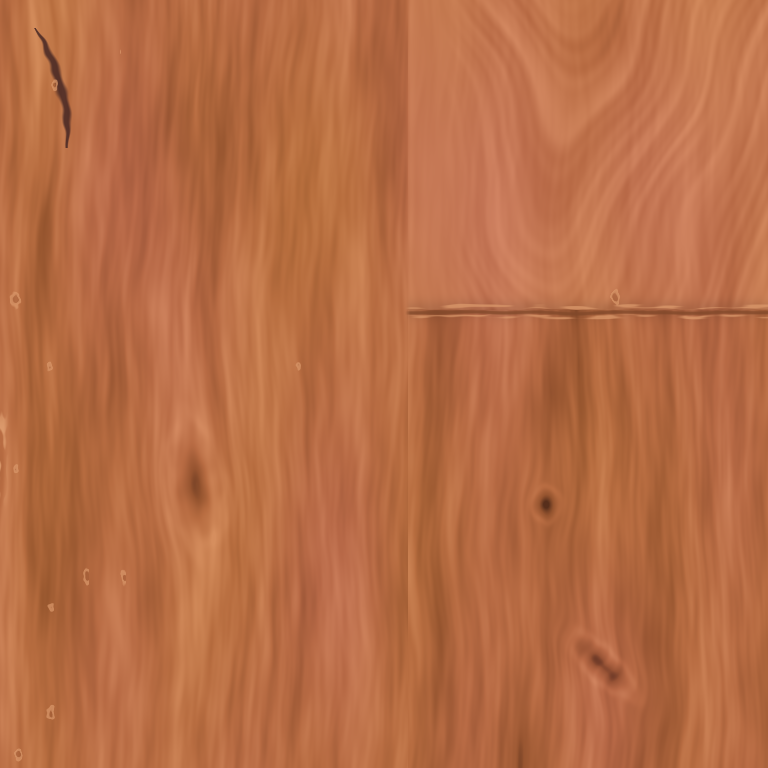
This texture is drawn by a Shadertoy shader. Its source:

```glsl
// Warm oak floor planks: streaked fibres, knots, an arched-grain board and a chipped butt joint.

const vec3 KNOT_BROWN = vec3(0.34, 0.18, 0.11);
const vec3 SHADE = vec3(0.59, 0.33, 0.19);
const vec3 MID = vec3(0.72, 0.42, 0.26);
const vec3 LIGHT = vec3(0.82, 0.53, 0.36);
const vec3 CHIP = vec3(0.86, 0.60, 0.42);
const vec3 CRACK = vec3(0.27, 0.15, 0.14);

const float SIDE_JOINT = 0.531;
const float BUTT_JOINT = 0.597;
const float LEFT_TONE = 0.10;
const float LOWER_TONE = -0.12;
const float UPPER_TONE = 0.50;

// Knots: centre, radii; then their lean
const int KNOTS = 3;
const vec4 KNOT[KNOTS] = vec4[](
    vec4(0.256, 0.370, 0.021, 0.052),
    vec4(0.711, 0.343, 0.012, 0.014),
    vec4(0.783, 0.135, 0.017, 0.026));
const float LEAN[KNOTS] = float[](0.1, 0.0, 0.8);

// Broad stains: centre, radii; then their depth
const int STAINS = 8;
const vec4 STAIN[STAINS] = vec4[](
    vec4(0.050, 0.66, 0.025, 0.13), vec4(0.270, 0.80, 0.070, 0.12),
    vec4(0.135, 0.52, 0.045, 0.15), vec4(0.715, 0.50, 0.024, 0.12),
    vec4(0.725, 0.22, 0.022, 0.12), vec4(0.680, 0.01, 0.035, 0.06),
    vec4(0.790, 0.96, 0.060, 0.05), vec4(0.070, 0.32, 0.050, 0.16));
const float DEPTH[STAINS] = float[](0.8, 0.6, 0.45, 0.75, 0.65, 0.7, 0.4, 0.4);

float hash(vec2 p) {
    vec3 q = fract(vec3(p.xyx) * 0.1031);
    q += dot(q, q.yzx + 33.33);
    return fract((q.x + q.y) * q.z);
}

float cornerSlope(vec2 cell, vec2 offset) {
    float angle = 6.2832 * hash(cell);
    return dot(vec2(cos(angle), sin(angle)), offset);
}

float gradientNoise(vec2 p) {
    vec2 i = floor(p), f = p - i;
    vec2 u = f * f * f * (f * (f * 6.0 - 15.0) + 10.0);
    vec2 e = vec2(1.0, 0.0);
    return mix(mix(cornerSlope(i, f), cornerSlope(i + e, f - e), u.x),
               mix(cornerSlope(i + e.yx, f - e.yx), cornerSlope(i + 1.0, f - 1.0), u.x), u.y);
}

// Tone -1 is shade, 0 middle, 1 light; below -1 it sinks to knot brown
vec3 woodColour(float tone) {
    vec3 c = mix(SHADE, MID, clamp(tone + 1.0, 0.0, 1.0));
    c = mix(c, LIGHT, clamp(tone, 0.0, 1.2));
    return mix(c, KNOT_BROWN, clamp(-tone - 1.0, 0.0, 1.0));
}

vec2 knotOffset(int i, vec2 p) {
    vec2 d = p - KNOT[i].xy;
    d.x += LEAN[i] * d.y;
    return d;
}

// Long fibres that bend around the knots
float fibres(vec2 p, float board) {
    vec2 g = p;
    for (int i = 0; i < KNOTS; i++) {
        vec2 d = knotOffset(i, p), r = d / (KNOT[i].zw * 2.2);
        g.x -= 0.65 * d.x * exp(-dot(r, r));
    }
    g.x += 0.035 * gradientNoise(p * vec2(3.5, 2.5) + board);
    g.x += 0.006 * gradientNoise(p * vec2(12.0, 9.0) + board);
    g += board * 7.3;
    return 0.70 * gradientNoise(g * vec2(11.0, 1.5))
         + 0.75 * gradientNoise(g * vec2(33.0, 2.6) + 17.0)
         + 0.65 * gradientNoise(g * vec2(78.0, 7.0) + 41.0)
         + 0.35 * gradientNoise(g * vec2(150.0, 16.0) + 83.0);
}

// Nested arches opening upward, fading to straight grain at the side
float arches(vec2 p) {
    float dx = p.x - 0.735 + 0.03 * gradientNoise(p * vec2(4.0, 5.0));
    float f = 2.7 * sqrt(dx * dx + 0.0015) - (p.y - BUTT_JOINT);
    f += 0.09 * gradientNoise(p * vec2(7.0, 5.0) + 9.0);
    float bands = 0.75 * gradientNoise(vec2(f * 13.0, p.y * 2.0))
                + 0.55 * gradientNoise(vec2(f * 34.0, p.y * 3.0) + 5.0);
    return bands * smoothstep(0.56, 0.66, p.x);
}

// Sparse ragged flecks with pale rims: x is the rim, y the hollow
vec2 flecks(vec2 p) {
    vec2 cell = floor(p * 22.0), q = fract(p * 22.0) - 0.5;
    float chance = mix(0.16, 0.004, smoothstep(0.10, 0.20, p.x));
    float size = mix(0.05, 0.15, hash(cell + 31.0));
    q += 0.25 * (vec2(hash(cell + 3.0), hash(cell + 8.0)) - 0.5);
    float d = length(q * vec2(1.3, 0.8)) - size + 0.10 * gradientNoise(p * 130.0);
    return vec2(1.0 - smoothstep(0.02, 0.06, abs(d)), 1.0 - smoothstep(-0.03, 0.03, d))
         * step(hash(cell), chance);
}

void mainImage(out vec4 fragColor, in vec2 fragCoord) {
    vec2 p = fragCoord / iResolution.xy;
    float px = 1.0 / iResolution.y;

    // Boards
    float right = smoothstep(-0.003 - px, 0.003 + px, p.x - SIDE_JOINT);
    float upper = right * smoothstep(-px, px, p.y - BUTT_JOINT);
    float tone = mix(mix(LEFT_TONE, LOWER_TONE, right), UPPER_TONE, upper);
    float board = p.x < SIDE_JOINT ? 0.0 : (p.y < BUTT_JOINT ? 1.0 : 2.0);
    tone += fibres(p, board) * mix(1.0, 0.38, upper);
    tone += arches(p) * upper;

    // Stains and knots
    for (int i = 0; i < STAINS; i++) {
        vec2 d = p - STAIN[i].xy;
        d.x += 0.03 * gradientNoise(p * vec2(9.0, 6.0) + 3.0);
        d /= STAIN[i].zw;
        float sameBoard = i == 3 ? 1.0 - upper : 1.0;
        tone -= DEPTH[i] * exp(-dot(d, d)) * sameBoard;
    }
    for (int i = 0; i < KNOTS; i++) {
        vec2 d = knotOffset(i, p) / KNOT[i].zw;
        float r = length(d) + 0.35 * gradientNoise(p * vec2(60.0, 30.0));
        tone -= 1.25 * exp(-r * r) + 0.6 * exp(-5.0 * r * r);
        tone += 0.4 * exp(-7.0 * (r - 1.6) * (r - 1.6));
    }

    // Pale edge along the side joint
    float edge = (p.x - SIDE_JOINT - 0.004) / 0.005;
    tone += 0.28 * exp(-edge * edge) * (0.6 + gradientNoise(p * vec2(4.0, 14.0)));
    vec3 colour = woodColour(tone);
    colour += vec3(0.0, -0.012, 0.020) * 2.0 * gradientNoise(p * vec2(7.0, 2.0) + 60.0);

    // Butt joint: soft shadow, dark gap, broken pale splinters
    float y = p.y - BUTT_JOINT + 0.004 * gradientNoise(vec2(p.x * 14.0, 2.0));
    float wear = gradientNoise(vec2(p.x * 26.0, p.y * 160.0));
    colour *= 1.0 - 0.10 * right * exp(-pow(y / 0.012, 2.0));
    float gap = 1.0 - smoothstep(0.0008, 0.0022 + px, abs(y + 0.004));
    colour = mix(colour, SHADE * 0.85, 0.75 * gap * right);
    float splinter = 1.0 - smoothstep(0.001, 0.002 + px, abs(abs(y + 0.003) - 0.006 - 0.003 * wear));
    colour = mix(colour, CHIP, 0.75 * right * splinter * smoothstep(-0.15, 0.25, wear));

    // Curved crack, flecks and worn left edge
    float along = clamp((p.y - 0.80) / 0.17, 0.0, 1.0);
    float bend = 0.088 - 2.0 * (p.y - 0.82) * (p.y - 0.82);
    float off = abs(p.x - bend + 0.006 * gradientNoise(p * 45.0));
    float width = 0.008 * sin(3.1416 * along);
    colour = mix(colour, CRACK, 0.85 * (1.0 - smoothstep(width * 0.3, width + 0.001, off)) * step(0.001, width));
    vec2 fleck = flecks(p);
    colour = mix(colour, SHADE, 0.35 * fleck.y);
    colour = mix(colour, CHIP, 0.7 * fleck.x);
    float worn = smoothstep(0.012, 0.004, p.x) * smoothstep(0.08, 0.03, abs(p.y - 0.41));
    colour = mix(colour, CHIP, worn * smoothstep(-0.1, 0.2, gradientNoise(p * vec2(120.0, 50.0))));

    fragColor = vec4(clamp(colour, 0.0, 1.0), 1.0);
}
```
